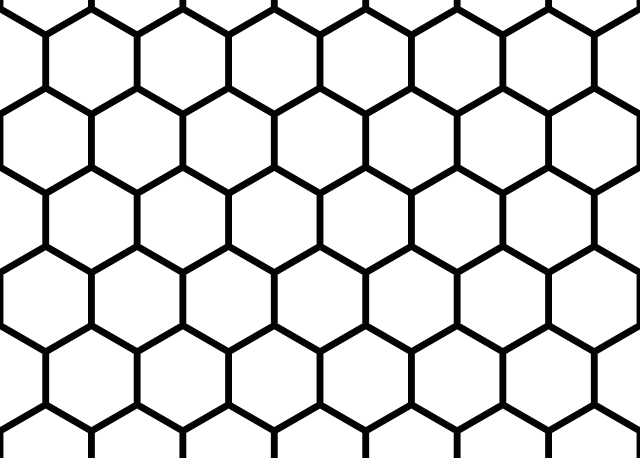
This pattern is drawn by a Shadertoy shader. Its source:

```glsl
// Honeycomb of regular pointy-top hexagons, outlined in near-black on white.
// Two interleaved rectangular lattices give the nearest cell centre; the
// distance to that cell's border then gives an evenly wide, smoothed line.

#define CELLS_ACROSS 7.0
#define LINE_WIDTH   0.075              // in cell widths
#define ROW_OFFSET   0.100              // height of a row centre above mid canvas
#define INK_COLOR    vec3(0.008)
#define PAPER_COLOR  vec3(1.0)

const float SQRT3 = 1.7320508;

// Offset from the nearest hexagon centre; cells are one unit wide.
vec2 hexLocal(vec2 p) {
    vec2 period = vec2(1.0, SQRT3);
    vec2 evenRow = mod(p + 0.5 * period, period) - 0.5 * period;
    vec2 oddRow  = mod(p, period) - 0.5 * period;
    return dot(evenRow, evenRow) < dot(oddRow, oddRow) ? evenRow : oddRow;
}

// Distance from a point inside the cell to its nearest side.
float hexBorderDistance(vec2 local) {
    vec2 q = abs(local);
    return 0.5 - max(q.x, dot(q, vec2(0.5, 0.5 * SQRT3)));
}

void mainImage(out vec4 fragColor, in vec2 fragCoord) {
    // Cell units, anchored at the left edge and the vertical middle
    float pixelSize = CELLS_ACROSS / iResolution.x;
    vec2 p = (fragCoord - vec2(0.0, 0.5 * iResolution.y)) * pixelSize;
    p.y -= ROW_OFFSET;

    // Outline with a one-pixel smooth edge
    float edge = hexBorderDistance(hexLocal(p)) - 0.5 * LINE_WIDTH;
    float paper = clamp(edge / pixelSize + 0.5, 0.0, 1.0);

    fragColor = vec4(mix(INK_COLOR, PAPER_COLOR, paper), 1.0);
}
```
